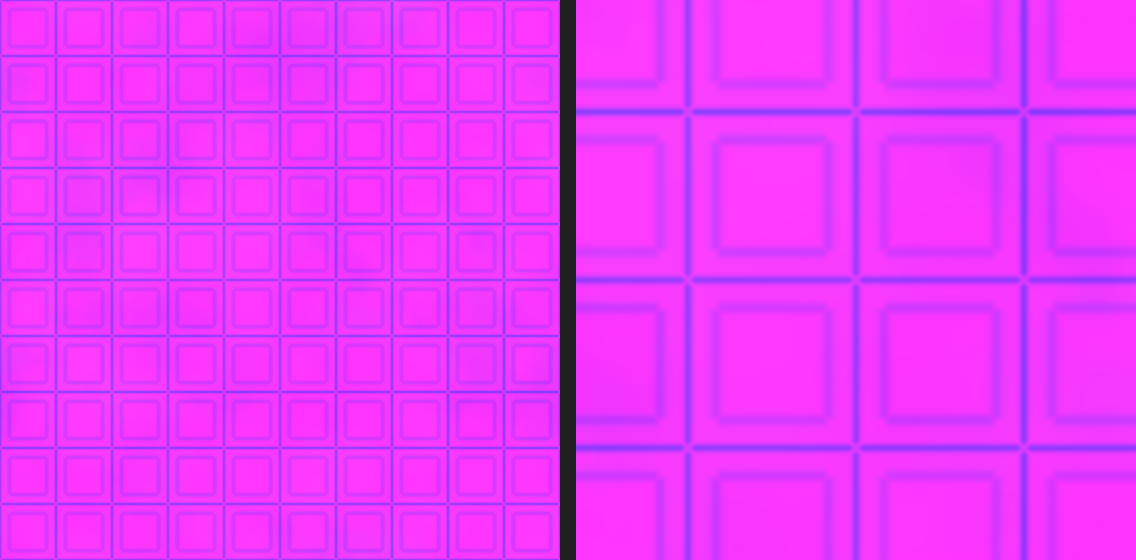
Left: the whole. Right: its middle third, enlarged.
This texture map is drawn by a WebGL 1 fragment shader. Its source:

```glsl
precision highp float;
// Ten by ten square tiles in magenta: soft violet joints that fade where they
// cross, and a fainter inset square in each tile. Gaussian line profiles are
// drawn from distances in tile units; wrapping value noise adds light wear.

uniform vec2 u_resolution;

const float TILES = 10.0;
const float JOINT_WIDTH = 0.025;
const float JOINT_DEPTH = 0.40;
const float INSET_HALF = 0.333;
const float INSET_WIDTH = 0.038;
const float INSET_DEPTH = 0.165;
const vec3 BASE = vec3(1.0, 0.22, 1.0);

float hash(vec2 p) {
  vec3 q = fract(p.xyx * vec3(0.1031, 0.1030, 0.0973));
  q += dot(q, q.yzx + 33.33);
  return fract((q.x + q.y) * q.z);
}

// Value noise on a lattice that wraps after "period" cells.
float wrapNoise(vec2 uv, float period, float seed) {
  vec2 p = uv * period;
  vec2 cell = floor(p);
  vec2 f = fract(p);
  f = f * f * (3.0 - 2.0 * f);
  vec2 a = mod(cell, period) + seed;
  vec2 b = mod(cell + 1.0, period) + seed;
  return mix(mix(hash(a), hash(vec2(b.x, a.y)), f.x),
             mix(hash(vec2(a.x, b.y)), hash(b), f.x), f.y);
}

float clouds(vec2 uv, float seed) {
  float sum = 0.0;
  float weight = 0.5;
  float period = 7.0;
  for (int i = 0; i < 4; i++) {
    sum += weight * wrapNoise(uv, period, seed + float(i) * 17.0);
    weight *= 0.5;
    period *= 2.0;
  }
  return sum / 0.9375;
}

float softLine(float dist, float width) {
  float t = dist / width;
  return exp(-t * t);
}

// Joint along one axis, weakened near the crossing with the other axis.
float joint(float across, float along, float width) {
  float crossing = mix(0.3, 1.0, smoothstep(0.005, 0.05, along));
  return softLine(across, width) * crossing;
}

// One pair of inset sides, fading out toward the corners.
float insetSide(float across, float along, float halfSize, float width) {
  float ends = 1.0 - smoothstep(halfSize - 0.04, halfSize + 0.025, along);
  return softLine(across - halfSize, width) * ends;
}

// Small strength change for each joint line, equal on opposite edges.
float lineStrength(float position, float seed) {
  float index = mod(floor(position + 0.5), TILES);
  return mix(0.9, 1.06, hash(vec2(index, seed)));
}

void main() {
  vec2 uv = gl_FragCoord.xy / u_resolution;
  vec2 grid = uv * TILES;
  vec2 tile = floor(grid);
  vec2 fromCentre = abs(fract(grid) - 0.5);
  vec2 fromEdge = 0.5 - fromCentre;

  // Joints between tiles
  float vertical = joint(fromEdge.x, fromEdge.y, JOINT_WIDTH)
                 * lineStrength(grid.x, 41.0);
  float horizontal = joint(fromEdge.y, fromEdge.x, JOINT_WIDTH)
                   * lineStrength(grid.y, 73.0);
  float joints = max(vertical, horizontal);

  // Inset square
  float inset = max(
    insetSide(fromCentre.x, fromCentre.y, INSET_HALF, INSET_WIDTH),
    insetSide(fromCentre.y, fromCentre.x, INSET_HALF, INSET_WIDTH));
  inset *= mix(0.88, 1.08, hash(tile + 11.0));

  // Wear: broad pale patches and faint shading, slightly stronger on the frame
  float patches = clouds(uv, 3.0);
  float shade = smoothstep(0.5, 0.85, clouds(uv, 57.0));
  float frame = smoothstep(INSET_HALF - 0.02, INSET_HALF + 0.02,
                           max(fromCentre.x, fromCentre.y));
  float tileTone = hash(tile + 29.0) - 0.5;

  vec3 colour = BASE;
  colour.r -= JOINT_DEPTH * joints + INSET_DEPTH * inset;
  colour.r -= 0.06 * shade + 0.018 * frame;
  colour.g += 0.07 * (patches - 0.5) + 0.015 * tileTone + 0.012 * frame;
  gl_FragColor = vec4(clamp(colour, 0.0, 1.0), 1.0);
}
```
